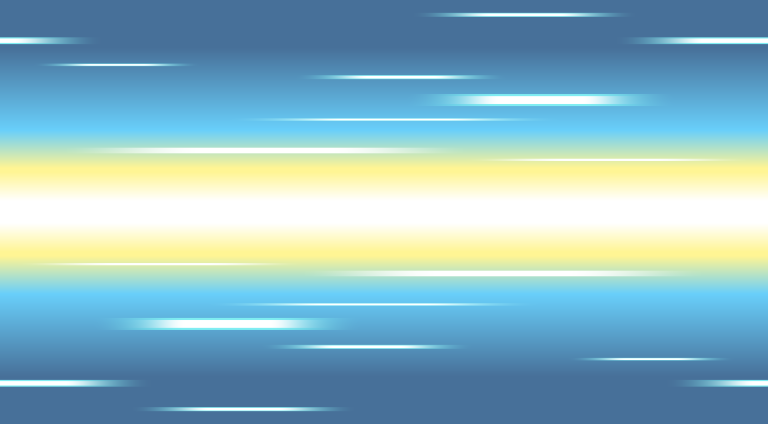
Give the GLSL for this background, as a Shadertoy shader.

```glsl
const vec3 WHITE = vec3(1.0);
const vec3 YELLOW = vec3(1.0, 0.96, 0.58);
const vec3 SKY = vec3(0.41, 0.81, 0.98);
const vec3 DUSK = vec3(0.28, 0.44, 0.60);
const vec3 CYAN = vec3(0.50, 0.93, 0.95);

const int STREAK_COUNT = 8;

// Each streak: centre x, height above the middle, half length, half thickness
const vec4 STREAKS[STREAK_COUNT] = vec4[](
    vec4( 0.183, 0.465, 0.147, 0.0047),
    vec4( 0.467, 0.404, 0.167, 0.0080),
    vec4(-0.348, 0.347, 0.109, 0.0030),
    vec4( 0.022, 0.318, 0.139, 0.0047),
    vec4( 0.204, 0.264, 0.177, 0.0142),
    vec4( 0.014, 0.218, 0.217, 0.0030),
    vec4(-0.155, 0.145, 0.270, 0.0066),
    vec4( 0.292, 0.123, 0.186, 0.0026)
);

float ramp(float start, float end, float x) {
    return clamp((x - start) / (end - start), 0.0, 1.0);
}

// Vertical gradient by distance from the bright middle
vec3 skyGradient(float height) {
    vec3 color = mix(WHITE, YELLOW, ramp(0.026, 0.094, height));
    color = mix(color, SKY, ramp(0.104, 0.193, height));
    return mix(color, DUSK, ramp(0.193, 0.387, height));
}

// Antialiased coverage of a horizontal band
float bandCoverage(float dy, float halfThickness, float pixel) {
    float edge = clamp((halfThickness - abs(dy)) / pixel + 0.5, 0.0, 1.0);
    return min(edge, 2.0 * halfThickness / pixel);
}

// Tapered light streak, wrapping across the sides
vec3 addStreak(vec3 color, vec2 p, vec4 streak, float pixel) {
    float dx = abs(fract(p.x - streak.x + 0.5) - 0.5) / streak.z;
    float dy = p.y - streak.y;
    float fade = 1.0 - smoothstep(0.3, 1.0, dx);
    float body = bandCoverage(dy, streak.w, pixel);
    float core = bandCoverage(dy, streak.w * 0.65, pixel);

    vec3 rim = mix(WHITE, CYAN, smoothstep(0.16, 0.25, streak.y));
    vec3 light = mix(rim, WHITE, core * fade * fade);
    return mix(color, light, body * fade);
}

void mainImage(out vec4 fragColor, in vec2 fragCoord) {
    // Fold the lower half onto the upper half by a half turn
    vec2 p = fragCoord / iResolution.xy - 0.5;
    p = p.y < 0.0 ? -p : p;
    float pixel = 1.0 / iResolution.y;

    vec3 color = skyGradient(p.y);
    for (int i = 0; i < STREAK_COUNT; i++) {
        color = addStreak(color, p, STREAKS[i], pixel);
    }
    fragColor = vec4(color, 1.0);
}
```
